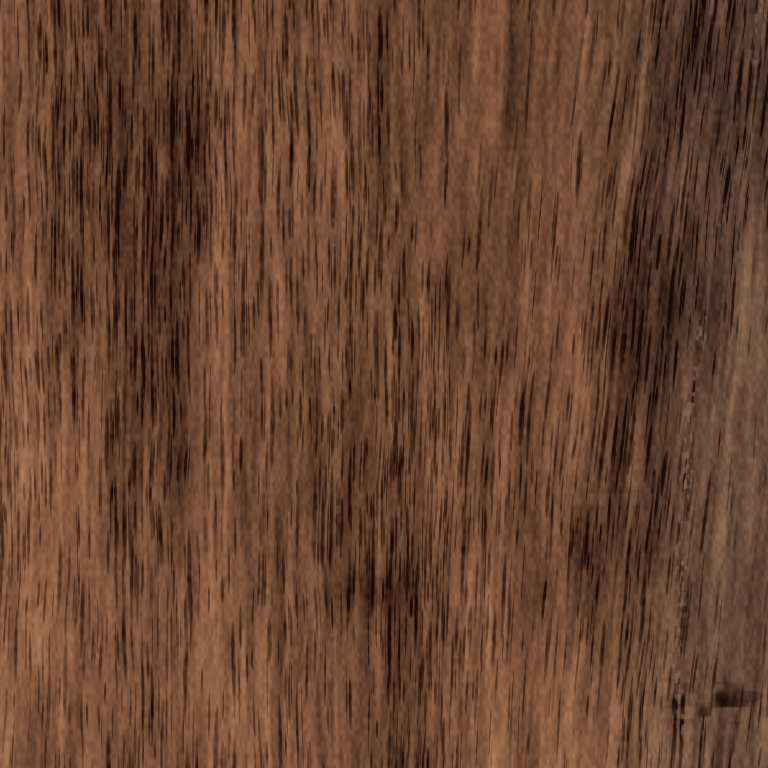
Reproduce this texture procedurally as a three.js fragment shader.

```glsl
// Dark walnut plank with vertical grain, short open pores, smoky stains and a chalky vein.
varying vec2 vUv;

const vec3 DEEP_BROWN = vec3(0.11, 0.04, 0.022);
const vec3 PALE_BROWN = vec3(0.65, 0.45, 0.32);
const vec3 CHALK = vec3(0.56, 0.45, 0.37);

float hash(vec2 p) {
  vec3 q = fract(vec3(p.xyx) * 0.1031);
  q += dot(q, q.yzx + 33.33);
  return fract((q.x + q.y) * q.z);
}

float noise(vec2 p) {
  vec2 cell = floor(p);
  vec2 f = fract(p);
  f = f * f * (3.0 - 2.0 * f);
  float low = mix(hash(cell), hash(cell + vec2(1.0, 0.0)), f.x);
  float high = mix(hash(cell + vec2(0.0, 1.0)), hash(cell + vec2(1.0, 1.0)), f.x);
  return mix(low, high, f.y);
}

// Noise from -0.5 to 0.5, stretched by a separate scale across and along the grain
float fibre(vec2 p, float across, float along, float seed) {
  return noise(p * vec2(across, along) + seed) - 0.5;
}

// Soft elliptical spot
float stain(vec2 p, vec2 centre, vec2 size) {
  vec2 d = (p - centre) / size;
  return exp(-dot(d, d));
}

// Tapered dark slits, one per cell, each column shifted at random
float pores(vec2 p, float columns, float rowHeight, float share, float seed) {
  float x = p.x * columns;
  float column = floor(x);
  float y = p.y / rowHeight + 9.0 * hash(vec2(column, seed));
  vec2 id = vec2(column, floor(y) + seed * 7.0);
  float pick = hash(id);
  float centre = mix(0.33, 0.67, hash(id + 31.7));
  float halfLength = mix(0.18, 0.5, hash(id + 57.3));
  float along = abs(fract(y) - 0.5) / halfLength;
  float taper = sqrt(max(1.0 - along * along, 0.0));
  float width = mix(0.16, 0.33, hash(id + 83.1)) * taper;
  float slit = 1.0 - smoothstep(width * 0.3, width + 0.06, abs(fract(x) - centre));
  return slit * taper * smoothstep(pick - 0.12, pick + 0.12, share);
}

// Grain leans to the right on the upper right side and wavers a little everywhere
vec2 grainFlow(vec2 p) {
  float lean = 0.10 * smoothstep(0.4, 0.85, p.x);
  float waver = 0.012 * fibre(p, 5.0, 3.0, 4.0) + 0.005 * fibre(p, 24.0, 11.0, 8.0);
  return vec2(p.x - lean * (p.y - 0.5) + waver, p.y);
}

// Broad light and dark areas
float broadTone(vec2 p, vec2 grain) {
  float tone = 0.26 * fibre(grain, 9.0, 1.3, 12.0) + 0.20 * fibre(grain, 28.0, 2.2, 21.0);
  tone += 0.10 * stain(p, vec2(0.52, 0.62), vec2(0.13, 0.5));
  tone += 0.09 * stain(p, vec2(0.68, 0.1), vec2(0.12, 0.3));
  tone += 0.11 * stain(p, vec2(0.03, 0.25), vec2(0.04, 0.35));
  float smoke = 0.30 * stain(p, vec2(0.85, 0.57), vec2(0.055, 0.15));
  smoke += 0.24 * stain(p, vec2(0.76, 0.28), vec2(0.11, 0.12));
  smoke += 0.22 * stain(p, vec2(0.48, 0.23), vec2(0.05, 0.03));
  smoke += 0.14 * stain(p, vec2(0.18, 0.8), vec2(0.07, 0.16));
  smoke += 0.12 * stain(p, vec2(0.38, 0.35), vec2(0.08, 0.25));
  smoke += 0.17 * stain(p, vec2(0.92, 0.95), vec2(0.12, 0.2));
  return tone - smoke * (0.75 + 0.9 * noise(p * vec2(45.0, 14.0)));
}

// Broken line of pale flecks around a given position across
float chalkVein(vec2 p, float centre, float width) {
  float wander = 0.012 * fibre(p, 1.0, 14.0, 3.0);
  float band = 1.0 - smoothstep(0.0, width, abs(p.x - centre - wander));
  float flecks = smoothstep(0.5, 0.8, noise(p * vec2(260.0, 150.0)));
  return band * flecks * smoothstep(0.25, 0.6, noise(vec2(centre * 40.0, p.y * 13.0)));
}

void main() {
  vec2 grain = grainFlow(vUv);

  // Stained wood with long fibres and a fine rough surface
  float tone = 0.66 + broadTone(vUv, grain);
  tone += 0.26 * fibre(grain, 75.0, 5.0, 40.0);
  tone += 0.28 * fibre(grain, 170.0, 13.0, 60.0);
  tone += 0.20 * fibre(vUv, 300.0, 130.0, 80.0);

  // Pores gather in bands
  float share = 0.40 + 0.75 * fibre(grain, 11.0, 2.5, 90.0);
  share += 0.14 * stain(vUv, vec2(0.2, 0.45), vec2(0.2, 0.6));
  float slits = pores(grain, 87.0, 0.14, share, 1.0);
  slits = max(slits, 0.85 * pores(grain + 0.37, 128.0, 0.075, share, 2.0));
  slits = max(slits, 0.70 * pores(grain + 0.71, 165.0, 0.11, share, 3.0));
  tone -= 0.46 * slits * (0.65 + 0.6 * noise(grain * vec2(150.0, 70.0)));

  // Cracked knot near the lower right corner
  float cracks = smoothstep(0.42, 0.7, noise(vUv * vec2(48.0, 85.0)));
  tone -= 0.45 * cracks * stain(vUv, vec2(0.94, 0.085), vec2(0.06, 0.025));

  // The right side is greyer
  vec3 wood = mix(DEEP_BROWN, PALE_BROWN, clamp(tone, 0.0, 1.1));
  float grey = 0.22 * smoothstep(0.72, 0.95, vUv.x);
  wood = mix(wood, vec3(dot(wood, vec3(0.4, 0.4, 0.2))), grey);

  float veinPath = 0.885 + 0.04 * smoothstep(0.3, 0.7, vUv.y) + 0.07 * smoothstep(0.6, 1.0, vUv.y);
  float chalk = chalkVein(vUv, veinPath, 0.013) + 0.6 * chalkVein(vUv, 0.435, 0.007);
  gl_FragColor = vec4(mix(wood, CHALK, 0.6 * min(chalk, 1.0)), 1.0);
}
```
